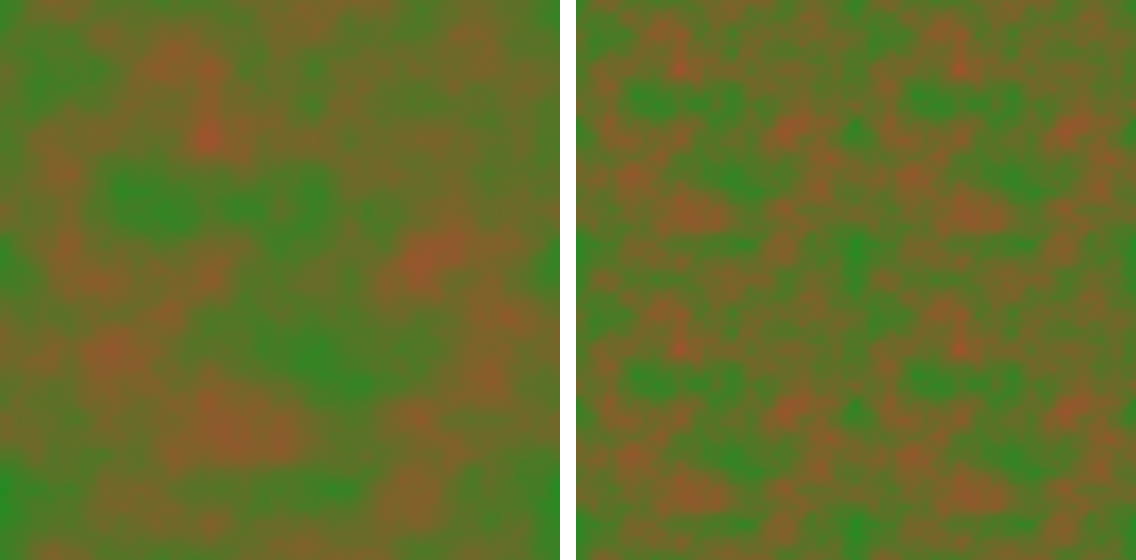
Left, the tile; right, the same tile 2 across and 2 down.
A WebGL 2 fragment shader for this texture:

```glsl
#version 300 es
precision highp float;

uniform vec2 u_resolution;
out vec4 fragColor;

// Integer hash of a lattice corner, 0 to 1
float hash(ivec2 corner, int seed) {
    uint h = uint(corner.x) * 1597334677u ^ uint(corner.y) * 3812015801u ^ uint(seed) * 2798796415u;
    h = (h ^ (h >> 16)) * 2146121005u;
    h = (h ^ (h >> 15)) * 2221713035u;
    h ^= h >> 16;
    return float(h >> 8) / 16777216.0;
}

// Value noise whose lattice wraps after a whole number of cells
float wrappedNoise(vec2 uv, int cells) {
    vec2 p = uv * float(cells);
    ivec2 low = ivec2(floor(p)) % cells;
    ivec2 high = (low + 1) % cells;
    vec2 f = fract(p);
    f = f * f * (3.0 - 2.0 * f);
    float bottom = mix(hash(low, cells), hash(ivec2(high.x, low.y), cells), f.x);
    float top = mix(hash(ivec2(low.x, high.y), cells), hash(high, cells), f.x);
    return mix(bottom, top, f.y);
}

// Four octaves on nested lattices, centred on zero
float layeredNoise(vec2 uv) {
    float sum = 0.0;
    float amplitude = 0.64;
    int cells = 8;
    for (int octave = 0; octave < 4; octave++) {
        sum += amplitude * (wrappedNoise(uv, cells) - 0.5);
        amplitude *= 0.5;
        cells *= 2;
    }
    return sum;
}

void main() {
    vec2 uv = gl_FragCoord.xy / u_resolution;

    // Blend of grass and bare earth
    vec3 grass = vec3(0.133, 0.545, 0.133);
    vec3 earth = vec3(0.627, 0.322, 0.176);
    float dryness = clamp(0.47 + layeredNoise(uv), 0.0, 1.0);
    fragColor = vec4(mix(grass, earth, dryness), 1.0);
}
```
